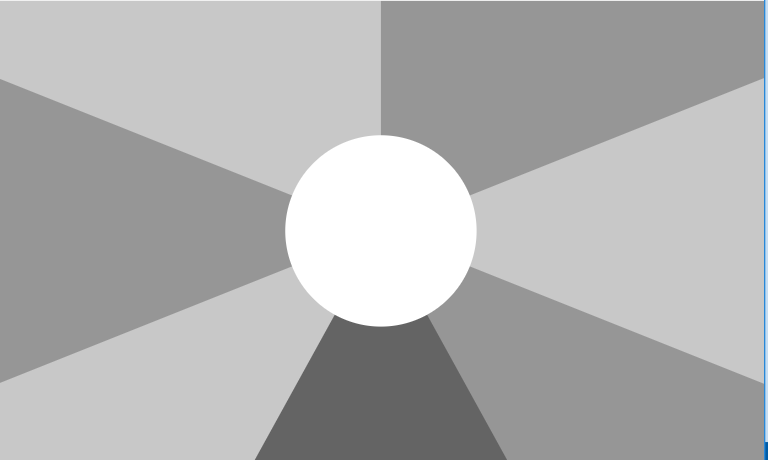
Write a WebGL 1 fragment shader that draws this background.

```glsl
precision highp float;
uniform vec2 u_resolution;

// Coverage of the side where the signed distance is positive, one pixel soft
float cover(float dist) {
  return clamp(dist * u_resolution.y + 0.5, 0.0, 1.0);
}

// Signed distance to a ray edge leaving the centre at the given slope
float rayEdge(vec2 p, float slope) {
  return (p.y - slope * p.x) / sqrt(1.0 + slope * slope);
}

void main() {
  vec2 pos = gl_FragCoord.xy / u_resolution.y;
  float aspect = u_resolution.x / u_resolution.y;
  vec2 p = pos - vec2(0.496 * aspect, 0.498);

  // Alternating sectors: the vertical split flips across the slanted rays
  float rightSide = cover(p.x);
  float steep = cover(rayEdge(abs(p), 0.399));
  float darkSector = 1.0 - rightSide - steep + 2.0 * rightSide * steep;
  vec3 color = vec3(mix(0.784, 0.588, darkSector));

  // Darkest wedge below the centre
  float wedge = cover(rayEdge(vec2(abs(p.x), -p.y), 1.815));
  color = mix(color, vec3(0.392), wedge);

  // White disc
  color = mix(color, vec3(1.0), cover(0.208 - length(p)));

  // Thin pale line along the top
  color = mix(color, vec3(0.96), cover(pos.y - 0.998));

  // Narrow blue border and pale strip on the right, deep blue at its foot
  float fromRight = aspect - pos.x;
  vec3 strip = mix(vec3(0.0, 0.36, 0.65), vec3(0.78, 0.87, 0.95), cover(pos.y - 0.039));
  color = mix(color, vec3(0.16, 0.53, 0.84), cover(0.0087 - fromRight));
  color = mix(color, strip, cover(0.0058 - fromRight));

  gl_FragColor = vec4(color, 1.0);
}
```
